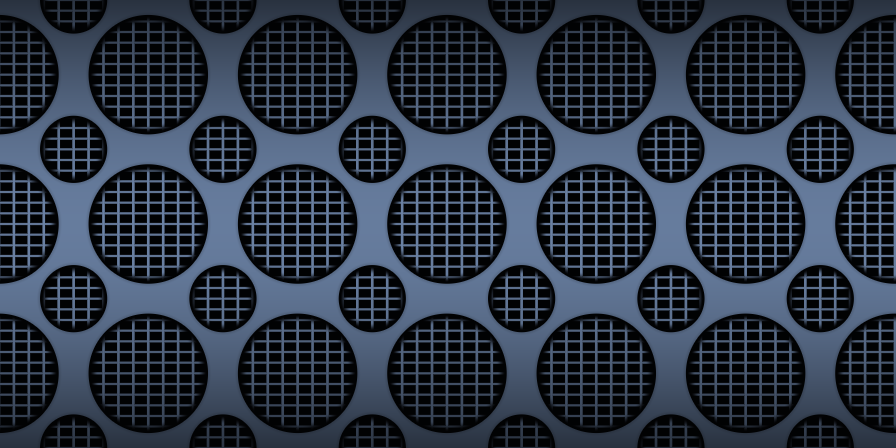
Give the GLSL for this pattern, as a Shadertoy shader.

```glsl
float discRow(vec2 p, vec2 centre, float radius) {
    return length(fract(p - centre + 0.5) - 0.5) - radius;
}

// Coverage of evenly spaced wires, one crossing each multiple of the pitch
float wires(float x, float pitch, float halfWidth, float px) {
    float d = abs(fract(x / pitch + 0.5) - 0.5) * pitch;
    return clamp(0.5 + (halfWidth - d) / px, 0.0, 1.0);
}

void mainImage(out vec4 fragColor, in vec2 fragCoord) {
    // Three cells fill the height
    float px = 3.0 / iResolution.y;
    vec2 p = fragCoord * px + vec2(0.007, 0.0);

    // Large holes alternate with small ones on the diagonals
    float hole = min(discRow(p, vec2(0.0, 0.5), 0.4),
                     discRow(p, vec2(0.5, 0.0), 0.225));

    // Horizontal band of light across the plate
    float light = mix(0.4, 1.0, sin(3.14159 * fragCoord.y / iResolution.y));
    vec3 steel = vec3(0.40, 0.485, 0.615) * light;

    // Wire mesh, shaded towards the rim of each hole
    float upright = wires(p.x, 0.1, 0.009, px);
    float level = wires(p.y, 1.0 / 14.0, 0.0075, px);
    float mesh = max(upright, 0.92 * level);
    float shade = smoothstep(0.008, 0.065, -hole);
    vec3 inside = mix(vec3(0.005, 0.006, 0.01), steel * 1.04, mesh * shade);

    // Plate with a faintly darkened lip
    vec3 plate = steel * mix(0.88, 1.0, smoothstep(0.0, 0.025, hole));
    float cover = clamp(0.5 + hole / px, 0.0, 1.0);
    fragColor = vec4(mix(inside, plate, cover), 1.0);
}
```
